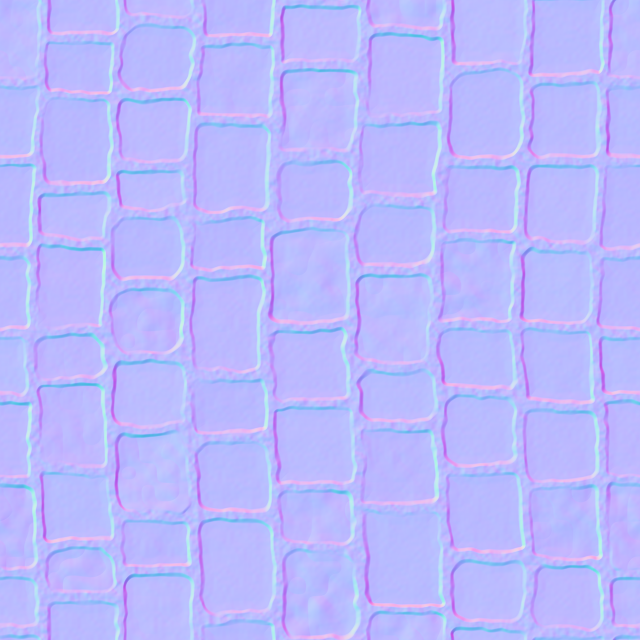
A three.js fragment shader for this texture map:

```glsl
varying vec2 vUv;

const float TAU = 6.28319;

float hash(vec2 p) {
  vec3 q = fract(p.xyx * vec3(0.1031, 0.1030, 0.0973));
  q += dot(q, q.yzx + 33.33);
  return fract((q.x + q.y) * q.z);
}

// Value noise that tiles over the unit square
float noise(vec2 uv, float cells) {
  vec2 p = uv * cells, i = floor(p), f = fract(p);
  f = f * f * (3.0 - 2.0 * f);
  vec2 a = mod(i, cells), b = mod(i + 1.0, cells);
  return mix(mix(hash(a), hash(vec2(b.x, a.y)), f.x),
             mix(hash(vec2(a.x, b.y)), hash(b), f.x), f.y) - 0.5;
}

// Stagger of each column, as a fraction of a row
float columnPhase(float column) {
  vec4 pick = vec4(equal(vec4(mod(column, 4.0)), vec4(0.0, 1.0, 2.0, 3.0)));
  vec4 phases = column < 4.0 ? vec4(0.50, 0.15, 0.59, 0.95) : vec4(0.47, 0.89, 0.06, 0.09);
  return dot(phases, pick);
}

// Uneven joint position between two stones of a column
float joint(float row, float column, float rows) {
  return row + 0.34 * hash(vec2(column + 11.0, mod(row, rows) + 3.0));
}

float roundedBox(vec2 p, vec2 halfSize, float radius) {
  vec2 q = abs(p) - halfSize + radius;
  return length(max(q, 0.0)) + min(max(q.x, q.y), 0.0) - radius;
}

float height(vec2 uv) {
  // Swaying columns with ragged edges
  vec2 p = uv;
  p.x += 0.009 * sin(TAU * (uv.x - 0.06)) - 0.009 * cos(TAU * uv.y);
  p += 0.009 * vec2(noise(uv, 22.0), noise(uv + 0.37, 20.0));
  p += 0.0045 * vec2(noise(uv, 70.0), noise(uv + 0.53, 64.0));

  // Column and row of the stone
  float across = p.x * 8.0 - 0.47;
  float column = mod(floor(across), 8.0);
  float rows = column < 2.0 ? 9.0 : 8.0;
  float down = (1.0 - p.y) * rows - columnPhase(column) + 0.17;
  float row = floor(down);
  row -= step(down, joint(row, column, rows));
  float top = joint(row, column, rows), bottom = joint(row + 1.0, column, rows);
  vec2 id = vec2(column, mod(row, rows));

  // Stone outline
  vec2 local = vec2((fract(across) - 0.5) / 8.0, (0.5 * (top + bottom) - down) / rows);
  vec2 gap = 0.006 + 0.003 * vec2(hash(id + 21.0), hash(id + 35.0));
  vec2 halfSize = vec2(0.0625, 0.5 * (bottom - top) / rows) - gap;
  float radius = mix(0.006, 0.028, pow(hash(id + 47.0), 2.0));
  float inside = -roundedBox(local, halfSize, radius);
  float stone = smoothstep(-0.003, 0.004, inside);

  // Stone face: tilt, soft shoulder, fine grain, and dents on worn stones
  vec2 tilt = vec2(hash(id + 59.0), hash(id + 73.0)) - 0.5;
  float worn = smoothstep(0.55, 1.0, hash(id + 83.0));
  float dents = noise(uv, 26.0) + 0.5 * noise(uv, 54.0) - 0.8 * abs(noise(uv + 0.21, 34.0));
  float face = 0.0036 + 0.0008 * smoothstep(0.0, 0.018, inside);
  face += 0.07 * dot(tilt, local) + 0.0006 * noise(uv, 38.0);
  face += 0.00025 * noise(uv, 150.0) + 0.0036 * worn * dents;

  // Gritty mortar
  float mortar = 0.0014 * noise(uv, 110.0) + 0.001 * noise(uv, 60.0) + 0.0006 * noise(uv, 190.0);
  return mix(mortar, face, stone);
}

void main() {
  vec2 e = vec2(0.001, 0.0);
  vec2 slope = vec2(height(vUv + e.xy) - height(vUv - e.xy),
                    height(vUv + e.yx) - height(vUv - e.yx)) / (2.0 * e.x);

  // Quarter-turned normal, gamma encoded
  vec3 normal = normalize(vec3(slope.y, -slope.x, 1.0));
  gl_FragColor = vec4(pow(normal * 0.5 + 0.5, vec3(1.0 / 2.2)), 1.0);
}
```
